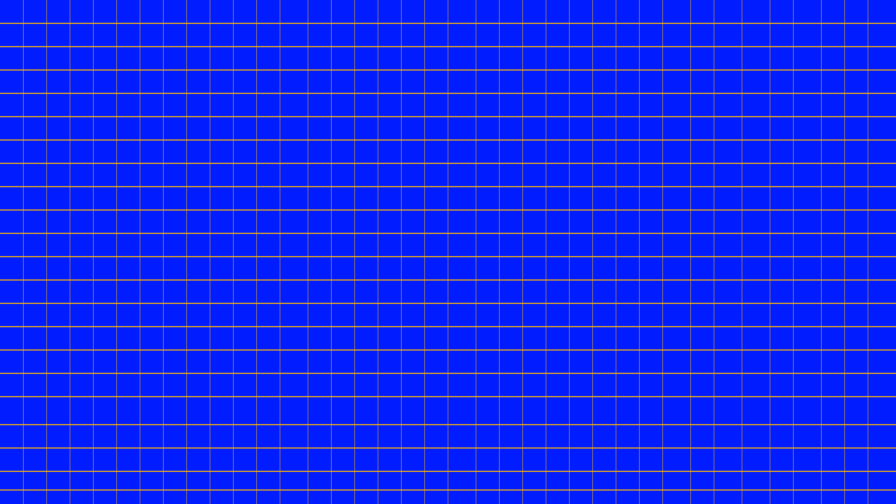
This pattern is drawn by a Shadertoy shader. Its source:

```glsl
// Thin amber grid on saturated blue, with a few uneven gaps between lines.

// Lengths are fractions of the canvas height.
const vec3 BLUE = vec3(0.0, 0.11, 1.0);
const vec3 AMBER = vec3(1.0, 0.72, 0.0);
const float CELL = 5.0 / 108.0;        // regular gap between lines
const float SHIFT = 1.0 / 108.0;       // change in an uneven gap
const float COLUMN_WIDTH = 0.0009;
const float ROW_WIDTH = 0.00215;
const int COLUMNS = 36;
const int ROWS = 21;
const int WIDE_COLUMNS[6] = int[6](13, 20, 29, 31, 32, 34);
const int WIDE_ROW = 18;
const int NARROW_ROW = 21;

// Distance from the left edge to a vertical line
float columnPosition(int index) {
    float position = float(index) * CELL;
    for (int k = 0; k < WIDE_COLUMNS.length(); k++) {
        if (index >= WIDE_COLUMNS[k]) position += SHIFT;
    }
    return position;
}

// Distance from the top edge to a horizontal line
float rowPosition(int index) {
    float position = float(index) * CELL;
    if (index >= WIDE_ROW) position += SHIFT;
    if (index >= NARROW_ROW) position -= SHIFT;
    return position;
}

// Running integral of a tent filter that spans -1 to 1
float tentIntegral(float t) {
    t = clamp(t, -1.0, 1.0);
    return 0.5 + t - 0.5 * t * abs(t);
}

// Share of a tent filter covered by a line; keeps its weight at any offset
float lineCoverage(float dist, float width, float pixel) {
    float near = (dist - 0.5 * width) / pixel;
    float far = (dist + 0.5 * width) / pixel;
    return tentIntegral(far) - tentIntegral(near);
}

void mainImage(out vec4 fragColor, in vec2 fragCoord) {
    vec2 p = fragCoord / iResolution.y;
    float fromTop = 1.0 - p.y;
    float pixel = 1.0 / iResolution.y;

    // Nearest line in each direction
    float columnDist = 1.0;
    for (int i = 1; i <= COLUMNS; i++) {
        columnDist = min(columnDist, abs(p.x - columnPosition(i)));
    }
    float rowDist = 1.0;
    for (int i = 1; i <= ROWS; i++) {
        rowDist = min(rowDist, abs(fromTop - rowPosition(i)));
    }

    // Union of both sets of lines
    float column = lineCoverage(columnDist, COLUMN_WIDTH, pixel);
    float row = lineCoverage(rowDist, ROW_WIDTH, pixel);
    float ink = 1.0 - (1.0 - column) * (1.0 - row);

    fragColor = vec4(mix(BLUE, AMBER, ink), 1.0);
}
```
